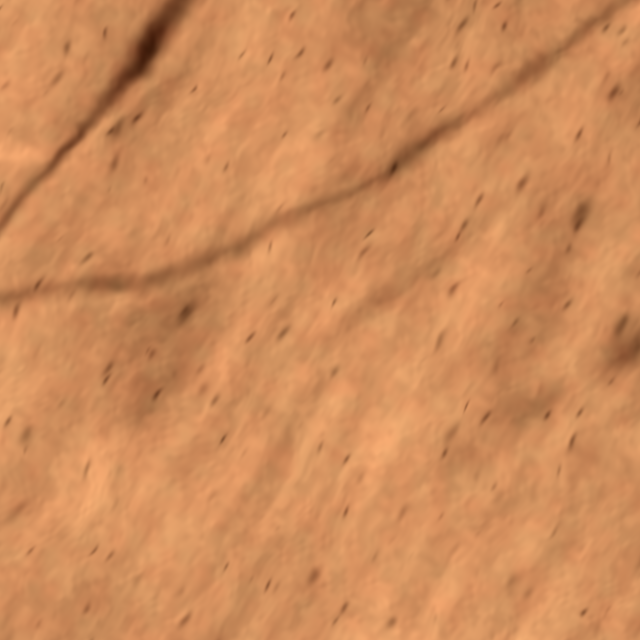
This texture is drawn by a three.js fragment shader. Its source:

```glsl
// Weathered sandstone: slanting grain, small pits, soft shadows and long cracks.
varying vec2 vUv;

#define LIGHT_STONE vec3(0.87, 0.6, 0.395)
#define DARK_STONE vec3(0.39, 0.22, 0.12)
#define GRAIN_DIR vec2(0.515, 0.857)
#define BASE_TONE 0.105
#define BROAD_AMOUNT 0.24
#define STREAK_AMOUNT 0.27
#define FINE_AMOUNT 0.16
#define SPECK_AMOUNT 0.13
#define PIT_DEPTH 0.5
#define SHADOW_DEPTH 0.24

float hash(vec2 p) {
  vec3 q = fract(p.xyx * 0.1031);
  q += dot(q, q.yzx + 33.33);
  return fract((q.x + q.y) * q.z);
}

// Value noise centred on zero, from -0.5 to 0.5.
float noise(vec2 p) {
  vec2 cell = floor(p);
  vec2 f = fract(p);
  f = f * f * (3.0 - 2.0 * f);
  float low = mix(hash(cell), hash(cell + vec2(1.0, 0.0)), f.x);
  float high = mix(hash(cell + vec2(0.0, 1.0)), hash(cell + 1.0), f.x);
  return mix(low, high, f.y) - 0.5;
}

float bell(float x) {
  return exp(-x * x);
}

// Dark groove with a lit rim on its lower side (positive distance).
float crack(float dist, float width) {
  return bell(dist / width) - 0.2 * bell(dist / width - 2.0);
}

// Scattered pits, stretched along the grain; g is (across, along).
float pits(vec2 g) {
  float sum = 0.0;
  for (int i = 0; i < 3; i++) {
    float layer = float(i);
    vec2 size = vec2(0.075, 0.15) / (1.0 + 0.45 * layer);
    vec2 cell = floor(g / size + layer * 7.3);
    vec2 local = fract(g / size + layer * 7.3) - 0.5;
    vec2 id = cell + 40.0 + layer * 57.0;
    vec2 jitter = vec2(hash(id), hash(id + 19.7)) - 0.5;
    float strength = smoothstep(0.6, 1.0, hash(id + 71.3));
    vec2 radius = vec2(0.09, 0.12) * (0.7 + 0.6 * hash(id + 5.1));
    vec2 offset = (local - 0.45 * jitter) / radius;
    sum += strength * exp(-dot(offset, offset));
  }
  return sum;
}

// Broad shade on the left that ends in a firm slanting edge.
float leftShadow(vec2 p) {
  vec2 q = p - vec2(0.28, 0.39);
  float side = dot(q, vec2(0.8, -0.6));
  float along = dot(q, vec2(0.6, 0.8));
  float across = smoothstep(-0.24, -0.03, side) * (1.0 - smoothstep(-0.015, 0.01, side));
  return across * smoothstep(-0.17, -0.06, along) * (1.0 - smoothstep(0.1, 0.22, along));
}

float cracks(vec2 p, float rough) {
  // Long curved crack across the upper half
  float curve = 0.53 + p.x * (0.1 + 0.39 * p.x);
  float slope = 0.1 + 0.78 * p.x;
  float dist = (curve - p.y) / sqrt(1.0 + slope * slope);
  float sum = (0.34 + 0.3 * rough) * crack(dist, 0.013 + 0.006 * rough);

  // Deep black crack at the upper left
  dist = (0.635 + 1.28 * p.x - p.y) / 1.624;
  float depth = 0.5 + 0.4 * smoothstep(0.8, 0.93, p.y) + 0.5 * rough;
  sum += depth * crack(dist, 0.009 + 0.009 * smoothstep(0.75, 0.95, p.y));

  // Faint crack right of the centre
  dist = (0.45 + 0.75 * (p.x - 0.5) + 0.8 * pow(p.x - 0.62, 2.0) - p.y) / 1.3;
  float span = smoothstep(0.42, 0.56, p.x) * (1.0 - smoothstep(0.72, 0.86, p.x));
  sum += span * (0.2 + 0.2 * rough) * crack(dist, 0.016);

  // Blurred hollows at the lower right
  dist = (0.29 + 0.65 * (p.x - 0.73) - p.y) / 1.19;
  sum += smoothstep(0.66, 0.78, p.x) * max(0.16 + 0.45 * rough, 0.0) * crack(dist, 0.024);
  sum += 0.3 * exp(-dot(p - vec2(0.98, 0.46), p - vec2(0.98, 0.46)) / 0.0025);
  return sum;
}

void main() {
  // Uneven edges, then axes across and along the grain
  vec2 wobble = vec2(noise(vUv * 9.0 + 3.0), noise(vUv * 9.0 + 47.0));
  vec2 ripple = vec2(noise(vUv * 42.0 + 11.0), noise(vUv * 42.0 + 83.0));
  vec2 p = vUv + 0.025 * wobble + 0.007 * ripple;
  vec2 g = vec2(dot(p, vec2(GRAIN_DIR.y, -GRAIN_DIR.x)), dot(p, GRAIN_DIR)) + 2.0;

  // Darkness from large shapes down to fine specks
  float tone = BASE_TONE + 0.1 * (vUv.y - 0.5);
  tone += BROAD_AMOUNT * noise(g * vec2(9.0, 3.5));
  tone += STREAK_AMOUNT * noise(g * vec2(27.0, 7.0) + 31.0);
  tone += FINE_AMOUNT * noise(g * vec2(62.0, 22.0) + 59.0);
  tone += SPECK_AMOUNT * noise(g * vec2(125.0, 75.0));
  tone += PIT_DEPTH * pits(g);
  tone += SHADOW_DEPTH * leftShadow(p);
  tone += cracks(p, noise(p * 13.0 + 5.0));

  // Bright ledge beside the deep crack
  tone -= 0.22 * bell((p.y - 0.75) / 0.014) * (1.0 - smoothstep(0.05, 0.09, p.x));

  // Small shifts between redder and greener stone
  vec3 color = mix(LIGHT_STONE, DARK_STONE, clamp(tone, -0.2, 1.3));
  color += vec3(0.015, -0.025, -0.015) * noise(vUv * 38.0 + 21.0);
  gl_FragColor = vec4(color, 1.0);
}
```
